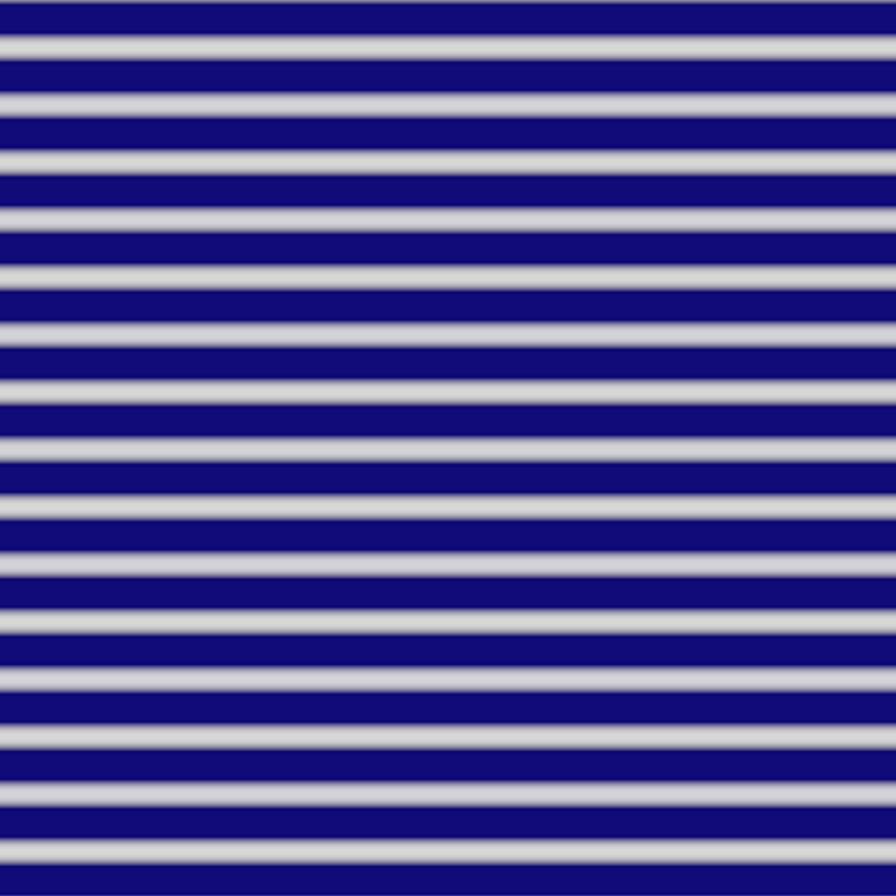
Write a Shadertoy shader that draws this pattern.

```glsl
// Horizontal pale, rounded bands repeated over a deep blue ground.
// Each band is a power-curve profile of the distance to its centre line;
// blue fades in later than red and green, giving violet-grey flanks.

#define BAND_PERIOD 0.0641
#define FIRST_CENTRE 0.0495
#define HALF_WIDTH 0.255
#define ROUNDNESS 2.7
#define BLUE_FALLOFF 1.55
#define RIM_SHADE 0.45
#define COOL_SHIFT 0.012
#define GROUND vec3(0.065, 0.038, 0.475)
#define PALE vec3(0.845, 0.845, 0.84)
#define SAMPLES 4

// Brightness of a band: 1 on its centre line, 0 from its edge outward
float bandProfile(float dist) {
    return 1.0 - pow(min(dist / HALF_WIDTH, 1.0), ROUNDNESS);
}

// Thin dark seam in the ground just outside the band
float rimShadow(float dist) {
    float offset = (dist - HALF_WIDTH - 0.02) / 0.018;
    return RIM_SHADE * exp(-offset * offset);
}

vec3 stripeColour(float height) {
    float row = (height - FIRST_CENTRE) / BAND_PERIOD;
    float index = floor(row + 0.5);
    float dist = abs(row - index);

    float light = bandProfile(dist);
    vec3 weight = vec3(light, light, pow(light, BLUE_FALLOFF));

    // Every second band is slightly cooler
    float cool = COOL_SHIFT * mod(index, 2.0);
    vec3 pale = PALE + cool * vec3(-1.0, -1.0, 0.6);

    vec3 ground = GROUND * (1.0 - rimShadow(dist) * vec3(1.0, 1.0, 0.15));
    return mix(ground, pale, weight);
}

void mainImage(out vec4 fragColor, in vec2 fragCoord) {
    // Average several heights inside the pixel to smooth the edges
    vec3 colour = vec3(0.0);
    for (int i = 0; i < SAMPLES; i++) {
        float shift = (float(i) + 0.5) / float(SAMPLES) - 0.5;
        colour += stripeColour((fragCoord.y + shift) / iResolution.y);
    }
    fragColor = vec4(colour / float(SAMPLES), 1.0);
}
```
